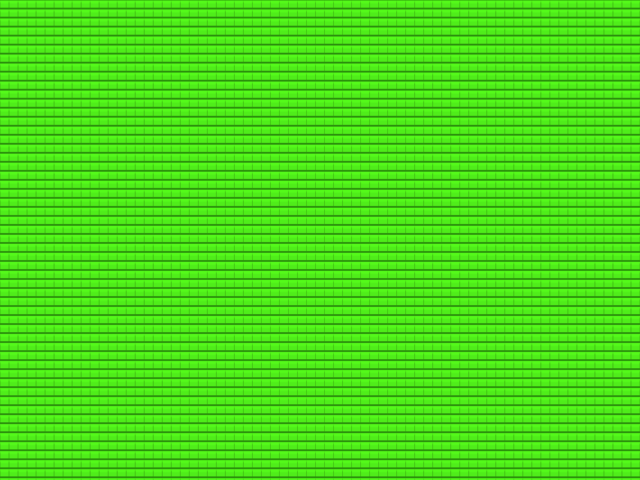
This pattern is drawn by a WebGL 1 fragment shader. Its source:

```glsl
precision highp float;
// Bright green slats stacked in thin rows, 71 square cells across the width.
// Each row has a dark groove below, a soft upright seam per cell and a lit
// upper part. Cells come from fract; edges are smoothed by the pixel size.

uniform vec2 u_resolution;

// Coverage of a stripe of the given half width, softened over blur.
float stripe(float dist, float halfWidth, float blur) {
  return 1.0 - smoothstep(halfWidth - blur, halfWidth + blur, dist);
}

// Distance from x to the nearest whole number.
float toNearest(float x) {
  return abs(fract(x + 0.5) - 0.5);
}

void main() {
  // One unit is one cell; rows are offset so a groove meets the top edge.
  float pixel = 71.0 / u_resolution.x;
  vec2 grid = gl_FragCoord.xy * pixel - vec2(0.0, 0.30);
  float height = fract(grid.y);

  // Slat face, brighter towards its upper side
  vec3 color = mix(vec3(0.31, 0.93, 0.10), vec3(0.33, 0.98, 0.10),
                   smoothstep(0.45, 0.70, height));

  // Upright seams, fading out below the next groove
  float seam = stripe(toNearest(grid.x), 0.07, 0.5 * pixel);
  seam *= 1.0 - 0.75 * smoothstep(0.55, 0.85, height);
  color = mix(color, vec3(0.26, 0.78, 0.08), 0.8 * seam);

  // Dark grooves between the rows
  float groove = stripe(toNearest(grid.y), 0.10, 0.03 + 0.5 * pixel);
  color = mix(color, vec3(0.17, 0.56, 0.05), groove);

  gl_FragColor = vec4(color, 1.0);
}
```
